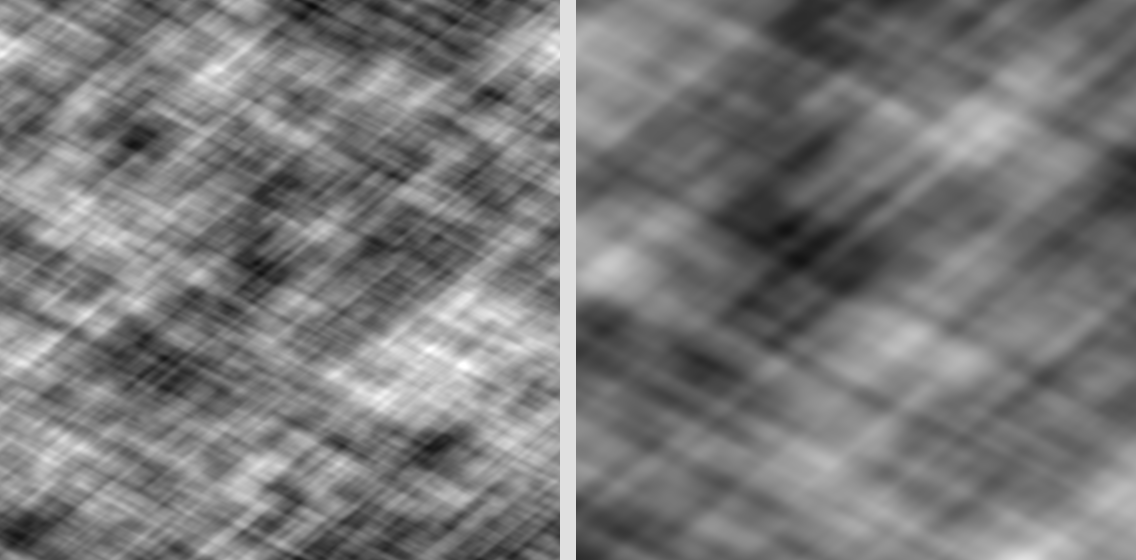
Left, the full canvas; right, a detail of the centre.
Reproduce this texture procedurally as a WebGL 1 fragment shader.

```glsl
precision highp float;

// Soft grey crosshatched clouds, streaked along two slanted directions.
// Value noise on a skewed lattice is summed over every pair of octaves, so
// cells stretched along either axis become streaks; node ids wrap to tile.

uniform vec2 u_resolution;

float hash(vec3 p) {
  p = fract(p * 0.1031);
  p += dot(p, p.zyx + 31.32);
  return fract((p.x + p.y) * p.z);
}

// Random value of a lattice node, from its canvas position wrapped to one tile.
// The numbers are the inverse of the skew in main(), scaled to stay whole.
float nodeValue(vec2 node, vec2 freq, float seed) {
  vec2 n = node * freq.yx;
  vec2 id = vec2(2.0 * n.x + 5.0 * n.y, 4.0 * n.y - n.x);
  id = floor(mod(id + 0.5, 13.0 * freq.x * freq.y));
  return hash(vec3(id, seed)) * 2.0 - 1.0;
}

float skewNoise(vec2 skewed, vec2 freq, float seed) {
  // A shift per layer keeps the lattices of the octaves from lining up.
  vec2 p = skewed * freq + vec2(hash(vec3(seed, 3.0, 7.0)), hash(vec3(seed, 11.0, 5.0)));
  vec2 cell = floor(p);
  vec2 f = p - cell;
  f = f * f * f * (f * (f * 6.0 - 15.0) + 10.0);
  float low = mix(nodeValue(cell, freq, seed),
                  nodeValue(cell + vec2(1.0, 0.0), freq, seed), f.x);
  float high = mix(nodeValue(cell + vec2(0.0, 1.0), freq, seed),
                   nodeValue(cell + vec2(1.0, 1.0), freq, seed), f.x);
  return mix(low, high, f.y);
}

void main() {
  vec2 uv = gl_FragCoord.xy / u_resolution;

  // Whole-number skew: one axis runs across each streak direction.
  vec2 skewed = vec2(4.0 * uv.x - 5.0 * uv.y, uv.x + 2.0 * uv.y);

  // Every pairing of five octaves across the two axes.
  float clouds = 0.0;
  float seed = 17.0;
  float rowGain = 1.0;
  vec2 freq = vec2(1.0, 3.0);
  for (int i = 0; i < 5; i++) {
    float gain = rowGain;
    freq.y = 3.0;
    for (int j = 0; j < 5; j++) {
      clouds += gain * skewNoise(skewed, freq, seed);
      seed += 29.0;
      gain *= 0.75;
      freq.y *= 2.0;
    }
    rowGain *= 0.75;
    freq.x *= 2.0;
  }

  float grey = clamp(0.52 + 0.143 * clouds, 0.0, 1.0);
  gl_FragColor = vec4(vec3(grey), 1.0);
}
```
